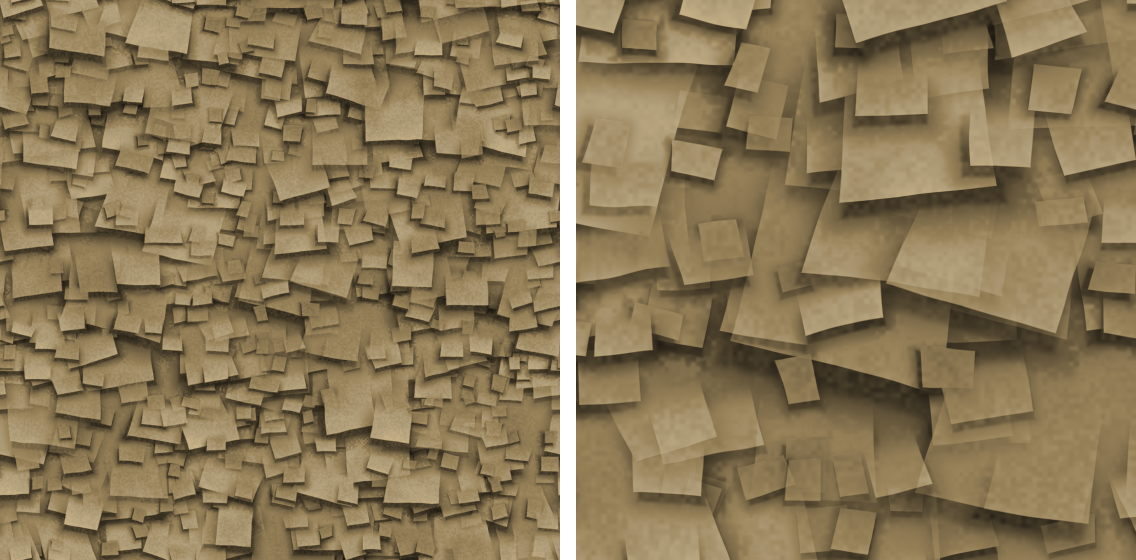
Left, the full canvas; right, a detail of the centre.
Give the GLSL for this texture, as a WebGL 2 fragment shader.

```glsl
#version 300 es
precision highp float;
// Weathered, overlapping stone slabs in sandy ochre. Layers of jittered, tilted quads
// are painted over each other; each sinks in at its top and rises at its bottom,
// where it shows a dark wall and a soft shadow. All grids and noise wrap at the edges.

#define LAYERS 8
#define GROUND_TONE 0.575
#define FACE_TONE 0.635
#define WALL_TONE 0.25
#define SHADOW 0.46
#define TILT 0.30
#define WARP 0.006
#define CLOUD 0.17
#define GRAIN 0.055

uniform vec2 u_resolution;
out vec4 outColor;

vec4 hash4(vec3 p) {
    vec4 q = fract(p.xyzx * vec4(0.1031, 0.1030, 0.0973, 0.1099));
    q += dot(q, q.wzxy + 33.33);
    return fract((q.xxyz + q.yzzw) * q.zywx);
}

// Value noise with a whole number of cells across the canvas.
float noise(vec2 uv, float cells, float seed) {
    vec2 p = uv * cells, i = floor(p), f = fract(p);
    f = f * f * (3.0 - 2.0 * f);
    float a = hash4(vec3(mod(i, cells), seed)).x;
    float b = hash4(vec3(mod(i + vec2(1, 0), cells), seed)).x;
    float c = hash4(vec3(mod(i + vec2(0, 1), cells), seed)).x;
    float d = hash4(vec3(mod(i + vec2(1, 1), cells), seed)).x;
    return mix(mix(a, b, f.x), mix(c, d, f.x), f.y);
}

float fbm(vec2 uv, float cells, float seed) {
    float sum = 0.0, amp = 0.5;
    for (int i = 0; i < 4; i++) {
        sum += amp * noise(uv, cells, seed + float(i));
        cells *= 2.0;
        amp *= 0.5;
    }
    return sum / 0.9375;
}

float boxDistance(vec2 p, vec2 halfSize) {
    vec2 q = abs(p) - halfSize;
    return length(max(q, 0.0)) + min(max(q.x, q.y), 0.0);
}

// Paints one slab, given its local position, over the tone below it.
float paintSlab(float tone, vec2 p, vec2 halfSize, vec4 rnd, float pebble, float rough) {
    float aa = 0.9 / u_resolution.y;
    float thick = (0.002 + 0.095 * halfSize.y * 2.0) * mix(0.7, 1.25, rnd.x);
    float strength = mix(0.4, 1.0, smoothstep(0.1, 0.6, rnd.y));
    float down = clamp(0.5 - 0.5 * p.y / halfSize.y, 0.0, 1.0);
    float rise = mix(smoothstep(0.1, 0.9, down), 1.0, pebble);

    float face = boxDistance(p, halfSize);
    float wall = boxDistance(p - thick * vec2(mix(-0.8, 0.5, rnd.z), -1.0), halfSize);
    float inside = smoothstep(aa, -aa, face);

    float shade = smoothstep(thick * (1.2 + 2.6 * rough), -thick, wall);
    tone *= 1.0 - SHADOW * shade * rise * strength * (1.0 - inside);
    float wallCover = smoothstep(thick * 0.35, -thick * 0.25, wall) * (1.0 - inside);
    tone = mix(tone, WALL_TONE, 0.8 * wallCover * rise * strength);

    float rim = exp(min(face, 0.0) / 0.004) * rise;
    float faceTone = FACE_TONE + 0.09 * (rnd.w - 0.5) + 0.06 * (down - 0.5);
    faceTone += 0.035 * rim - 0.06 * pebble;
    float cover = inside * mix(smoothstep(0.0, 0.45, down), 1.0, pebble);
    return mix(tone, faceTone, cover * mix(0.55, 1.0, strength));
}

// Paints one wrapped grid of slabs, lower rows first.
float paintLayer(float tone, vec2 uv, float level, float rough) {
    float cells = 7.0 + floor(level * level * 0.55);
    float small = level / float(LAYERS - 1);
    float pebble = smoothstep(0.75, 0.95, small);
    vec2 home = floor(uv * cells);
    for (int y = -1; y <= 1; y++)
    for (int x = -1; x <= 1; x++) {
        vec2 cell = home + vec2(x, y);
        vec3 key = vec3(mod(cell, cells), level * 17.0 + 3.0);
        vec4 place = hash4(key), form = hash4(key + vec3(0, 0, 5)), look = hash4(key + vec3(0, 0, 9));
        if (place.z > mix(0.78, 0.16, small)) continue;
        vec2 p = uv - (cell + 0.5 + 0.7 * (place.xy - 0.5)) / cells;
        vec2 halfSize = (vec2(0.28, 0.25) + vec2(0.24, 0.20) * form.xy) / cells;
        float angle = TILT * (2.0 * place.w - 1.0);
        p = mat2(cos(angle), sin(angle), -sin(angle), cos(angle)) * p;
        p.x += 0.22 * (form.z - 0.5) * p.y;
        p.x *= 1.0 + 0.18 * (form.w - 0.5) * clamp(p.y / halfSize.y, -1.5, 1.5);
        tone = paintSlab(tone, p, halfSize, look, pebble, rough);
    }
    return tone;
}

void main() {
    vec2 uv = gl_FragCoord.xy / u_resolution;
    float cloud = fbm(uv, 6.0, 40.0);
    float mottle = fbm(uv, 20.0, 50.0);
    float grain = noise(uv, 320.0, 60.0) - 0.5;

    // Bend the grid so slab edges look chipped and uneven.
    vec2 bend = vec2(noise(uv, 12.0, 70.0), noise(uv, 12.0, 71.0)) - 0.5;
    bend += 0.25 * (vec2(noise(uv, 48.0, 72.0), noise(uv, 48.0, 73.0)) - 0.5);
    vec2 bent = uv + WARP * bend;

    // Stride through the levels so large and small slabs alternate.
    float tone = GROUND_TONE;
    float rough = clamp(mottle + 0.7 * grain, 0.0, 1.0);
    for (int k = 0; k < LAYERS; k++)
        tone = paintLayer(tone, bent, float((k * 3) % LAYERS), rough);

    // Stains and sand, with coarser speckle in the shade.
    tone *= 1.0 + CLOUD * 1.3 * (cloud - 0.48) + CLOUD * (mottle - 0.5);
    tone += grain * GRAIN * (1.0 + smoothstep(0.6, 0.45, tone));

    vec3 color = tone * vec3(1.0, 0.855, 0.585);
    color += vec3(0.0, 0.03, 0.075) * smoothstep(0.59, 0.70, tone);
    outColor = vec4(color, 1.0);
}
```
